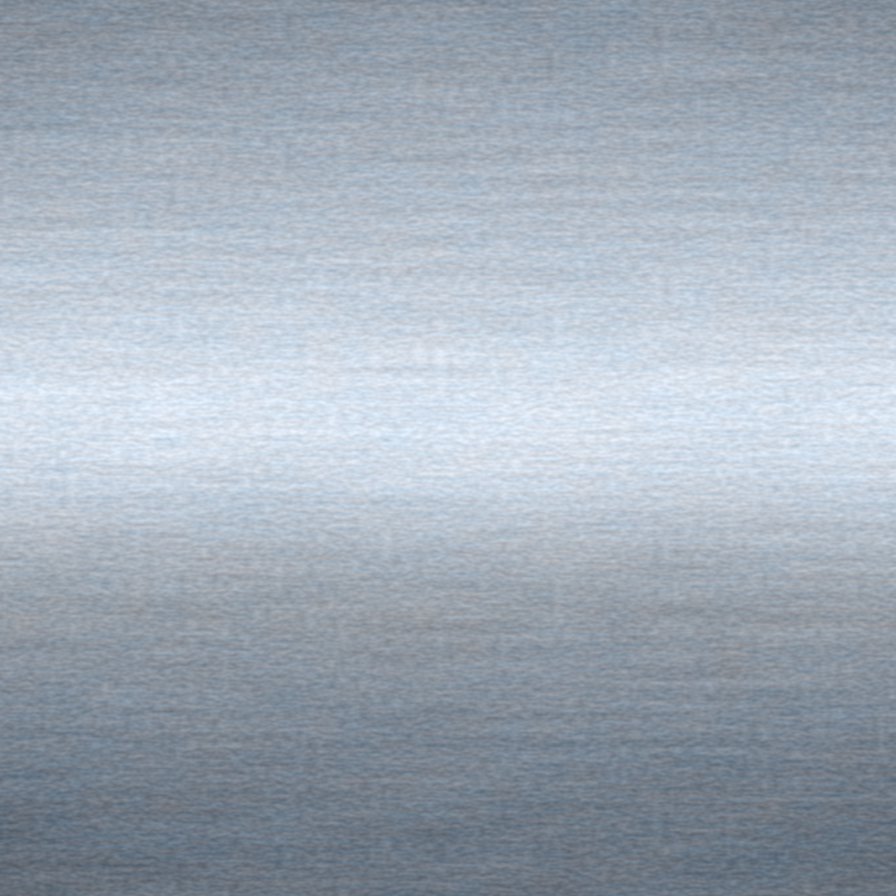
Reproduce this texture procedurally as a WebGL 1 fragment shader.

```glsl
precision highp float;
// Brushed steel sheet with a broad horizontal highlight and fine streaks.

uniform vec2 u_resolution;

#define SHADE_LOW 0.46
#define SHADE_RISE 0.18
#define GLOW_RISE 0.25
#define GLOW_Y 0.55
#define TOP_FALLOFF 0.69
#define STEEL_TINT vec3(-0.043, 0.0, 0.048)
#define STREAK_AMOUNT 0.055
#define GRAIN_AMOUNT 0.075
#define HUE_AMOUNT 0.035
#define EDGE_SHADE 0.035

vec2 gradientAt(vec2 cell) {
  vec3 p = fract(vec3(cell.xyx) * vec3(0.1031, 0.1030, 0.0973));
  p += dot(p, p.yzx + 33.33);
  float angle = 6.28318 * fract((p.x + p.y) * p.z);
  return vec2(cos(angle), sin(angle));
}

// Gradient noise, roughly -0.7 to 0.7
float gradientNoise(vec2 p) {
  vec2 cell = floor(p);
  vec2 f = p - cell;
  vec2 w = f * f * f * (f * (f * 6.0 - 15.0) + 10.0);
  float a = dot(gradientAt(cell), f);
  float b = dot(gradientAt(cell + vec2(1.0, 0.0)), f - vec2(1.0, 0.0));
  float c = dot(gradientAt(cell + vec2(0.0, 1.0)), f - vec2(0.0, 1.0));
  float d = dot(gradientAt(cell + vec2(1.0, 1.0)), f - vec2(1.0, 1.0));
  return mix(mix(a, b, w.x), mix(c, d, w.x), w.y);
}

// Long brush lines, summed over finer and shorter layers
float brushStreaks(vec2 uv) {
  float sum = 0.0;
  vec2 scale = vec2(3.0, 67.0);
  for (int i = 0; i < 3; i++) {
    sum += gradientNoise(uv * scale + float(i) * vec2(17.3, 41.7));
    scale *= vec2(2.3, 1.75);
  }
  return sum * 0.6;
}

// Vertical light profile: dark base, bright band, slow falloff to the top
float sheetShade(float y) {
  float shade = SHADE_LOW + SHADE_RISE * smoothstep(0.0, 0.42, y);
  shade += GLOW_RISE * smoothstep(0.30, GLOW_Y - 0.01, y);
  float above = max(y - GLOW_Y, 0.0);
  return shade - TOP_FALLOFF * above * smoothstep(-0.1, 0.1, above);
}

void main() {
  vec2 uv = gl_FragCoord.xy / u_resolution;

  // Light, with a slight drift of the band and darker sides
  float drift = 0.012 * gradientNoise(uv * vec2(2.0, 5.0) + 8.3);
  float shade = sheetShade(uv.y + drift);
  float side = abs(uv.x - 0.53) * 2.0;
  shade -= EDGE_SHADE * side * side * smoothstep(0.56, 0.85, abs(uv.y - 0.5) + 0.4);

  // Brush lines and short grain
  shade += STREAK_AMOUNT * brushStreaks(uv);
  float grain = gradientNoise(uv * vec2(83.0, 231.0) + 5.7);
  grain += 0.6 * gradientNoise(uv * vec2(171.0, 287.0) + 91.4);
  shade += GRAIN_AMOUNT * grain;

  // Steel blue, warmer just under the highlight, with faint hue flecks
  float warmBand = exp(-pow((uv.y - 0.33) / 0.07, 2.0));
  vec3 color = vec3(shade) + STEEL_TINT * (1.0 - 0.25 * warmBand);
  float hue = gradientNoise(uv * vec2(24.0, 173.0) + 37.9);
  hue += 0.5 * gradientNoise(uv * vec2(5.0, 21.0) + 63.2);
  color += HUE_AMOUNT * hue * vec3(1.0, 0.0, -0.7);

  gl_FragColor = vec4(clamp(color, 0.0, 1.0), 1.0);
}
```
